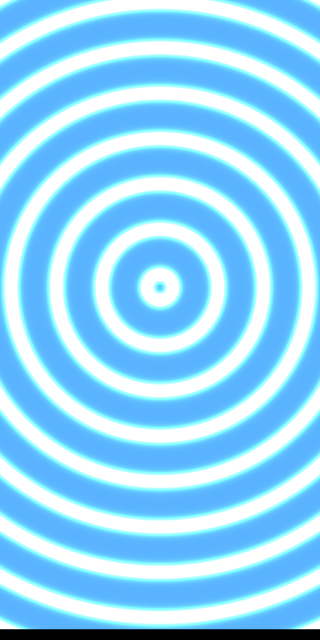
A Shadertoy shader for this background:

```glsl
// Glowing white concentric rings on sky blue, above a thin black floor strip.

// All lengths are fractions of the canvas width.
#define CENTER vec2(0.5, 1.102)
#define RING_SPACING 0.1417
#define FIRST_RADIUS 0.0400
#define RING_HALF_WIDTH 0.0222
#define GLOW_FALLOFF 0.00667
#define FLOOR_HEIGHT 0.0336
#define SKY_BLUE vec3(0.35, 0.70, 1.0)

// Distance to the centre line of the nearest ring.
float ringDistance(vec2 p) {
    float phase = (length(p) - FIRST_RADIUS) / RING_SPACING;
    return abs(fract(phase + 0.5) - 0.5) * RING_SPACING;
}

void mainImage(out vec4 fragColor, in vec2 fragCoord) {
    vec2 uv = fragCoord / iResolution.x;

    // Exponential glow overexposes the blue through cyan to white.
    float dist = ringDistance(uv - CENTER);
    float glow = exp((RING_HALF_WIDTH - dist) / GLOW_FALLOFF);
    vec3 color = min(SKY_BLUE * (1.0 + glow), 1.0);

    // Black floor with an edge one pixel soft.
    float aboveFloor = clamp((uv.y - FLOOR_HEIGHT) * iResolution.x + 0.5, 0.0, 1.0);
    fragColor = vec4(color * aboveFloor, 1.0);
}
```
